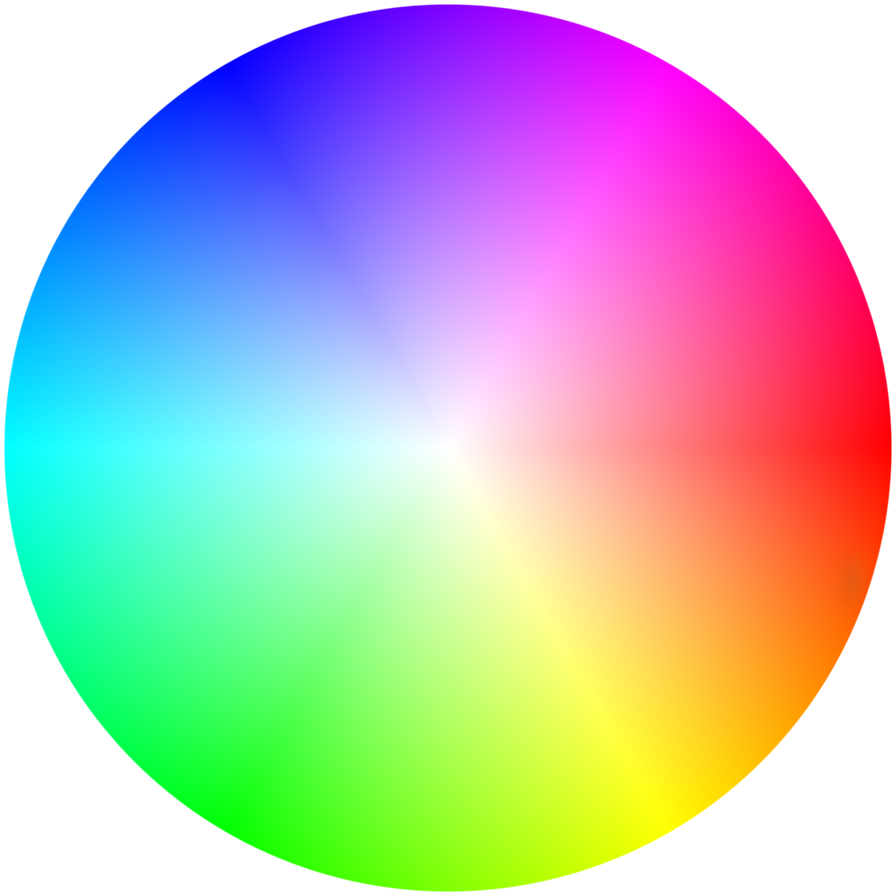
This background is drawn by a Shadertoy shader. Its source:

```glsl
// A hue wheel on white: hue turns clockwise from red at the right,
// and saturation grows linearly from a white centre to the rim.
// A faint soft smudge darkens the orange near the right edge.

const float TAU = 6.2831853;

// Fully bright colour of a hue in turns, mixed with white by saturation
vec3 hueColor(float hue, float saturation) {
    vec3 ramp = abs(fract(hue + vec3(0.0, 2.0, 1.0) / 3.0) * 6.0 - 3.0) - 1.0;
    return mix(vec3(1.0), clamp(ramp, 0.0, 1.0), saturation);
}

void mainImage(out vec4 fragColor, in vec2 fragCoord) {
    float side = min(iResolution.x, iResolution.y);
    vec2 p = (fragCoord - 0.5 * iResolution.xy) / side;
    float pixel = 1.0 / side;

    // Polar coordinates of the wheel
    float wheelRadius = 0.495;
    float dist = length(p);
    float angle = dist > 0.0 ? atan(p.y, p.x) : 0.0;
    float saturation = clamp(dist / wheelRadius, 0.0, 1.0);
    vec3 wheel = hueColor(-angle / TAU, saturation);

    // Soft brownish smudge near the rim
    vec2 smudgeOffset = (p - vec2(0.452, -0.148)) / vec2(0.016, 0.026);
    float smudge = exp(-dot(smudgeOffset, smudgeOffset));
    wheel = mix(wheel, vec3(0.88, 0.36, 0.08), 0.7 * smudge);

    // Smooth rim against the white ground
    float inside = 1.0 - smoothstep(-pixel, pixel, dist - wheelRadius);
    fragColor = vec4(mix(vec3(1.0), wheel, inside), 1.0);
}
```
